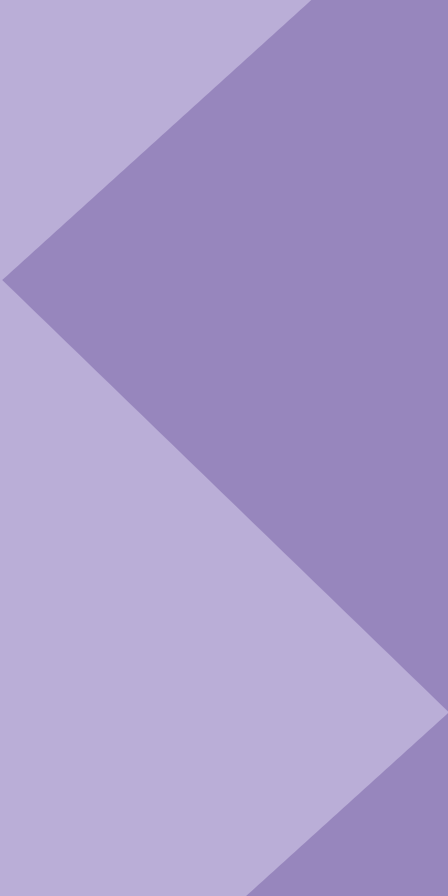
Write a Shadertoy shader that draws this background.

```glsl
// Flat two-tone lavender background split by one large diagonal zigzag.

const vec3 LIGHT_LAVENDER = vec3(0.730, 0.682, 0.843);
const vec3 DEEP_LAVENDER  = vec3(0.592, 0.525, 0.741);

// Canvas units: x runs 0..1, y runs 0..2 from the lower left.
const vec2 CANVAS_SIZE = vec2(1.0, 2.0);
const vec2 LEFT_TIP    = vec2(0.005, 1.375);
const vec2 RIGHT_TIP   = vec2(1.002, 0.410);
const float RISE_SLOPE = 1.104; // x gained per unit of y on the outer edges

// x of a straight edge through a tip at height y
float edgeX(vec2 tip, float slope, float y) {
    return tip.x + slope * (y - tip.y);
}

// x of the folded border at height y
float zigzagX(float y) {
    float fallSlope = (RIGHT_TIP.x - LEFT_TIP.x) / (RIGHT_TIP.y - LEFT_TIP.y);
    float upper  = edgeX(LEFT_TIP, RISE_SLOPE, y);
    float middle = edgeX(LEFT_TIP, fallSlope, y);
    float lower  = edgeX(RIGHT_TIP, RISE_SLOPE, y);
    return min(max(middle, upper), lower);
}

void mainImage(out vec4 fragColor, in vec2 fragCoord) {
    vec2 p = fragCoord / iResolution.xy * CANVAS_SIZE;

    // Approximate distance to the border, positive on the deep side
    float borderDistance = (p.x - zigzagX(p.y)) / length(vec2(1.0, RISE_SLOPE));

    // One-pixel smooth edge
    float pixel = CANVAS_SIZE.x / iResolution.x;
    float deepSide = clamp(borderDistance / pixel + 0.5, 0.0, 1.0);

    fragColor = vec4(mix(LIGHT_LAVENDER, DEEP_LAVENDER, deepSide), 1.0);
}
```
